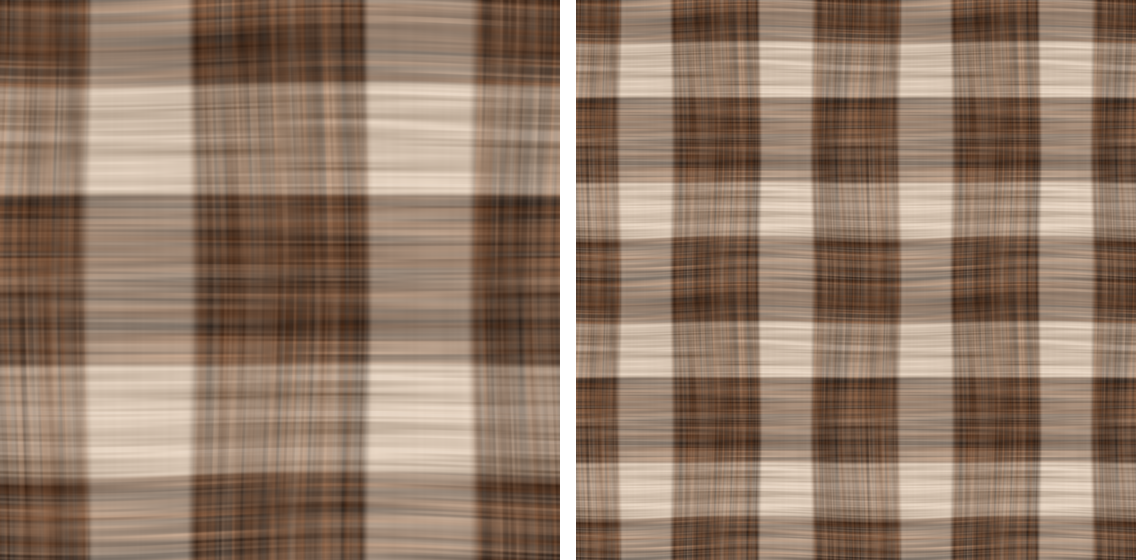
Left: one tile. Right: repeated 2 by 2.
This pattern is drawn by a three.js fragment shader. Its source:

```glsl
// Brushed brown and cream buffalo check, two repeats across and two up.
// Warp and weft are coloured separately from wrapped, stretched noise,
// then averaged, over coordinates bent by whole-period sines.

varying vec2 vUv;

const float TAU = 6.2831853;

float hash(vec2 p, float seed) {
  vec3 q = fract(vec3(p.xyx + seed * 7.31) * vec3(0.1031, 0.1030, 0.0973));
  q += dot(q, q.yzx + 33.33);
  return fract((q.x + q.y) * q.z);
}

// Value noise on a lattice that wraps after cells.x along and cells.y across.
float threadNoise(vec2 p, vec2 cells, float seed) {
  p *= cells;
  vec2 i = floor(p);
  vec2 f = fract(p);
  f = vec2(smoothstep(0.0, 1.0, f.x), smoothstep(0.1, 0.9, f.y));
  vec2 a = mod(i, cells);
  vec2 b = mod(i + 1.0, cells);
  float low = mix(hash(a, seed), hash(vec2(b.x, a.y), seed), f.x);
  float high = mix(hash(vec2(a.x, b.y), seed), hash(b, seed), f.x);
  return mix(low, high, f.y);
}

// Light and dark streaks, about -0.5 to 0.5; p.x runs along the thread.
float streaks(vec2 p, float seed) {
  return 0.30 * threadNoise(p, vec2(2.0, 34.0), seed)
       + 0.38 * threadNoise(p, vec2(3.0, 89.0), seed + 1.0)
       + 0.32 * threadNoise(p, vec2(5.0, 211.0), seed + 2.0) - 0.5;
}

// One cream stripe in the middle of each half of the canvas.
float creamStripe(float x, float halfWidth, float blur) {
  float d = abs(fract(x * 2.0) - 0.5) * 0.5;
  return 1.0 - smoothstep(halfWidth - blur, halfWidth + blur, d);
}

// Brown yarn: shade sets its brightness, warmth leans it to copper or grey.
vec3 brownYarn(float shade, float warmth) {
  return vec3(0.39, 0.285, 0.215) + shade * vec3(0.74, 0.62, 0.52)
       + (warmth - 0.5) * vec3(0.11, 0.01, -0.05);
}

void main() {
  // Gentle sag of the cloth
  vec2 wave = cos(TAU * vUv);
  vec2 cloth = vUv;
  cloth.x -= 0.006 * wave.x * wave.y;
  cloth.y += 0.007 * cos(TAU * (vUv.x - 0.12)) * (0.5 + 0.7 * wave.y);

  // Warp: streaked brown, almost plain cream
  vec2 along = cloth.yx;
  float warpShade = streaks(along, 3.0);
  float warpWarmth = threadNoise(along, vec2(3.0, 130.0), 8.0);
  vec3 warp = mix(brownYarn(warpShade * 0.85, warpWarmth),
                  vec3(0.865, 0.795, 0.725) + warpShade * 0.05,
                  creamStripe(cloth.x, 0.095, 0.011));

  // Weft: streaked in both colours, with a deeper band in each brown stripe
  float weftShade = streaks(cloth, 13.0);
  float weftWarmth = threadNoise(cloth, vec2(3.0, 110.0), 18.0);
  float band = 1.0 - smoothstep(0.04, 0.06, abs(fract(cloth.y * 2.0) - 0.85));
  vec3 brown = brownYarn(weftShade * (1.1 - 0.4 * band) - 0.12 * band, weftWarmth);
  vec3 cream = vec3(0.80, 0.725, 0.65) + weftShade * vec3(0.62, 0.63, 0.64);
  vec3 weft = mix(brown, min(cream, vec3(0.95, 0.885, 0.82)),
                  creamStripe(cloth.y, 0.098, 0.005));

  gl_FragColor = vec4(clamp(0.5 * (warp + weft), 0.0, 1.0), 1.0);
}
```
